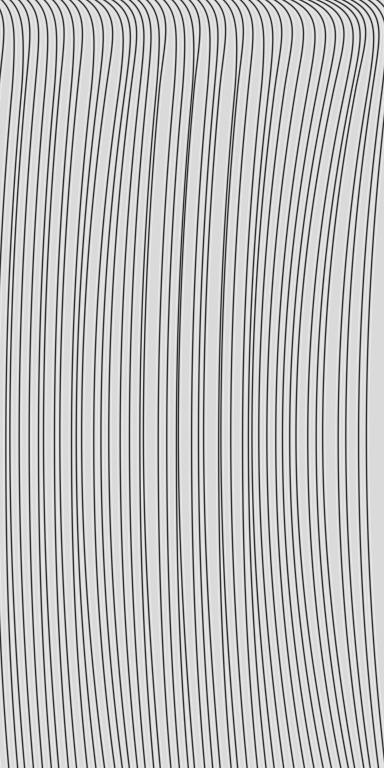
Give the GLSL for this pattern, as a WebGL 2 fragment shader.

```glsl
#version 300 es
precision highp float;
// Forty-odd thin black threads hang down pale grey paper: each hooks right
// at the top, bows left through the middle and drifts back at the foot.
// Every thread is one curve x(t), with hashed jitter for uneven gaps.

uniform vec2 u_resolution;
out vec4 fragColor;

const float THREADS_ACROSS = 45.0;
const float THREAD_WIDTH = 0.003;
const vec3 PAPER = vec3(0.855);
const vec3 HALO = vec3(0.91);
const vec3 INK = vec3(0.04);

float hash(float n) {
    return fract(sin(n * 127.1 + 3.7) * 43758.5453);
}

float bell(float x, float center, float spread) {
    float k = (x - center) / spread;
    return exp(-0.5 * k * k);
}

// Strength of the bend; two swells crowd the threads on their right
float bendStrength(float u) {
    return 0.2 + 0.12 * bell(u, 0.27, 0.05) + 0.28 * bell(u, 0.83, 0.09);
}

// Shared bend: a wide parabola with a quick hook, zero at the top
float bendProfile(float t) {
    float bow = (t - 0.57) * (t - 0.57);
    return bow - 0.22 * exp(-t / 0.02) - 0.105;
}

// Gaps are even at the top, irregular in the middle, calmer at the foot
float jitterEnvelope(float t) {
    return smoothstep(0.0, 0.12, t) * (1.0 - 0.65 * smoothstep(0.55, 1.0, t));
}

// Soft coverage of a band of the given half width
float bandCoverage(float d, float halfWidth, float soft) {
    return smoothstep(-soft, soft, d + halfWidth)
         - smoothstep(-soft, soft, d - halfWidth);
}

void main() {
    float x = gl_FragCoord.x / u_resolution.x;
    float t = 1.0 - gl_FragCoord.y / u_resolution.y;
    float pixel = 1.0 / u_resolution.x;
    float aspect = u_resolution.x / u_resolution.y;

    // Profile and its derivative are the same for all threads
    const float STEP = 0.001;
    float bend = bendProfile(t);
    float bendSlope = (bendProfile(t + STEP) - bendProfile(t - STEP)) / (2.0 * STEP);
    float envelope = jitterEnvelope(t);

    float bare = 1.0;
    float halo = 0.0;
    for (int i = -3; i < 45; i++) {
        float id = float(i);
        float top = (id + 0.2) / THREADS_ACROSS;
        float strength = bendStrength(top);
        float jitter = (hash(id) - 0.5) * 0.02;
        float threadX = top + strength * bend + jitter * envelope;

        // Horizontal gap to perpendicular distance
        float slope = strength * bendSlope * aspect;
        float d = abs(x - threadX) * inversesqrt(1.0 + slope * slope);

        bare *= 1.0 - bandCoverage(d, 0.5 * THREAD_WIDTH, 0.9 * pixel);
        halo = max(halo, bell(d, 0.0062, 0.0012));
    }

    vec3 color = mix(PAPER, HALO, halo);
    fragColor = vec4(mix(INK, color, bare), 1.0);
}
```
